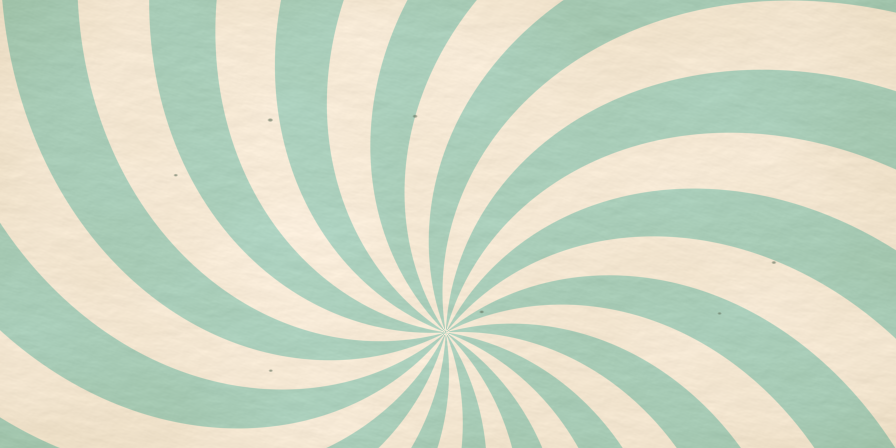
A Shadertoy shader for this background:

```glsl
// Retro mint and cream sunburst, swirling over embossed, lightly aged paper.

#define CENTER vec2(0.4975, 0.258) // hub, as a fraction of width and height
#define ARMS 15.0                  // number of mint stripes
#define TWIST 0.905                // radians of turn per canvas height
#define START 0.4765               // angle of the first stripe edge
#define CREAM vec3(0.955, 0.903, 0.822)
#define MINT vec3(0.660, 0.802, 0.722)
#define GRAIN 0.085                // strength of the paper relief
#define MOTTLE 0.07                // strength of the broad stains
#define SPECKS 0.035               // share of cells that hold a fleck

const float TAU = 6.2831853;

float hash(vec2 p) {
    vec3 q = fract(vec3(p.xyx) * 0.1031);
    q += dot(q, q.yzx + 33.33);
    return fract((q.x + q.y) * q.z);
}

float noise(vec2 p) {
    vec2 cell = floor(p);
    vec2 f = fract(p);
    f = f * f * (3.0 - 2.0 * f);
    float low = mix(hash(cell), hash(cell + vec2(1, 0)), f.x);
    float high = mix(hash(cell + vec2(0, 1)), hash(cell + vec2(1, 1)), f.x);
    return mix(low, high, f.y);
}

float fbm(vec2 p) {
    float sum = 0.0;
    float gain = 0.5;
    for (int i = 0; i < 4; i++) {
        sum += gain * noise(p);
        p = mat2(0.96, 0.28, -0.28, 0.96) * p * 2.03 + 17.3;
        gain *= 0.5;
    }
    return sum;
}

// Coverage of the mint arms, with edges one pixel wide at any radius
float swirl(vec2 p, float pixel) {
    float r = max(length(p), 1e-4);
    float phase = (atan(p.y, p.x) + TWIST * r - START) * ARMS / TAU;
    float edge = abs(fract(phase + 0.25) - 0.5) - 0.25;
    float soft = 0.75 * pixel * ARMS / TAU * length(vec2(1.0 / r, TWIST));
    soft = min(soft, 0.25);
    return 1.0 - smoothstep(-soft, soft, edge);
}

// Fibre height: wrinkles stretched along a slightly falling line
float paperHeight(vec2 p) {
    p = vec2(p.x - 0.2 * p.y, p.y + 0.2 * p.x);
    return fbm(p * vec2(19.0, 38.0));
}

// Sparse dark flecks, at most one in each grid cell
float flecks(vec2 p, float pixel) {
    vec2 grid = p * 9.0;
    vec2 cell = floor(grid);
    vec2 spot = 0.25 + 0.5 * vec2(hash(cell + 3.7), hash(cell + 9.1));
    float size = mix(0.02, 0.04, hash(cell + 5.3));
    float dist = length((grid - cell - spot) * vec2(0.8, 1.2));
    float present = step(hash(cell + 21.0), SPECKS);
    return present * (1.0 - smoothstep(size - 9.0 * pixel, size + 9.0 * pixel, dist));
}

void mainImage(out vec4 fragColor, in vec2 fragCoord) {
    float pixel = 1.0 / iResolution.y;
    vec2 uv = fragCoord / iResolution.xy;
    vec2 p = fragCoord * pixel;
    vec2 hub = CENTER * vec2(iResolution.x * pixel, 1.0);

    // Striped print
    float mint = swirl(p - hub, pixel);
    vec3 color = mix(CREAM, MINT, mint);

    // Raking light over the paper relief
    float relief = paperHeight(p + vec2(-0.002, 0.004)) - paperHeight(p);
    color += GRAIN * relief * 1.5;

    // Broad stains and aged borders, warmer where darker
    float stain = fbm(p * vec2(3.0, 4.5) + 4.0) - 0.47;
    vec2 border = abs(uv - 0.5) * 2.0;
    float age = 0.025 * (dot(border * border, border * border) - 0.4);
    color -= (MOTTLE * stain + age) * vec3(0.75, 0.85, 1.25);

    // Flecks
    color = mix(color, vec3(0.40, 0.46, 0.38), 0.65 * flecks(p, pixel));

    fragColor = vec4(clamp(color, 0.0, 1.0), 1.0);
}
```
